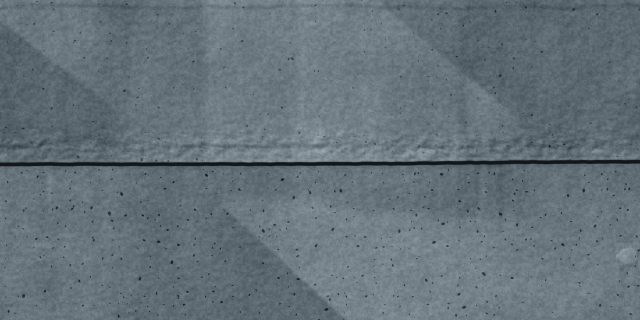
Give the GLSL for this texture, as a Shadertoy shader.

```glsl
const vec3 TINT_OFFSET = vec3(-0.050, 0.0, 0.030);
const vec3 GAP_COLOR = vec3(0.075, 0.09, 0.10);
const float GAP_HALF = 0.0058;      // half thickness of the joint
const float SHADE_EDGE = 0.007;     // softness of the cast shadows
const float GRAIN = 0.055;
const float MOTTLE = 0.075;
const float STREAK = 0.045;
const float RELIEF = 0.16;
const float PORE_DEPTH = 0.27;

float hash(vec2 p) {
    vec3 q = fract(vec3(p.xyx) * 0.1031);
    q += dot(q, q.yzx + 33.33);
    return fract((q.x + q.y) * q.z);
}

float noise(vec2 p) {
    vec2 i = floor(p), f = fract(p);
    f = f * f * (3.0 - 2.0 * f);
    return mix(mix(hash(i), hash(i + vec2(1, 0)), f.x),
               mix(hash(i + vec2(0, 1)), hash(i + vec2(1, 1)), f.x), f.y);
}

float fbm(vec2 p) {
    float sum = 0.0, amp = 0.5;
    for (int i = 0; i < 5; i++) {
        sum += amp * noise(p);
        p = mat2(1.6, 1.2, -1.2, 1.6) * p + 7.3;
        amp *= 0.5;
    }
    return sum;
}

float rise(float a, float b, float x) { return smoothstep(a, b, x); }
float fall(float a, float b, float x) { return 1.0 - smoothstep(a, b, x); }
float bump(float center, float width, float x) {
    float d = (x - center) / width;
    return exp(-d * d);
}

// 1 on the upper right of the descending line a-b, 0 on the other side
float litSide(vec2 p, vec2 a, vec2 b) {
    vec2 d = normalize(b - a);
    return smoothstep(-SHADE_EDGE, SHADE_EDGE, dot(p - a, vec2(-d.y, d.x)));
}

float upperTone(vec2 p) {
    float x = p.x, y = p.y;
    // broad vertical bands
    float t = 0.465 - 0.055 * rise(0.26, 0.36, x) + 0.03 * rise(0.39, 0.42, x);
    t += 0.045 * rise(0.62, 0.66, x) + 0.035 * rise(0.91, 0.95, x);
    t -= 0.035 * rise(1.02, 1.10, x) + 0.015 * rise(1.15, 1.30, x);
    // left diagonal shadow
    float left = litSide(p, vec2(0.0, 0.935), vec2(0.339, 0.674));
    t -= 0.075 * (1.0 - left) * fall(0.28, 0.42, x);
    // right diagonal shadow and the lit wedge below it
    float right = litSide(p, vec2(1.198, 0.979), vec2(1.60, 0.648));
    t = mix(t, 0.415, right * rise(1.17, 1.22, x));
    float wedge = (1.0 - right) * fall(1.48, 1.70, x) * rise(0.50, 0.66, y);
    float farRight = 0.395 + 0.025 * bump(1.88, 0.12, x) + 0.085 * wedge;
    t = mix(t, farRight, rise(1.45, 1.462, x));
    t -= 0.03 * bump(1.445, 0.012, x) * fall(0.93, 0.98, y);
    // pale uneven ledge above the joint
    float wave = y + 0.025 * (fbm(vec2(x * 9.0, 3.0)) - 0.5);
    float patches = rise(0.45, 0.65, fbm(vec2(x * 7.0, y * 22.0)));
    t += 0.06 * patches * bump(0.58, 0.025, wave) * bump(0.75, 0.45, x);
    t += 0.035 * bump(0.515, 0.022, wave) - 0.03 * bump(0.545, 0.007, wave);
    // shallow groove along the top
    return t - 0.045 * bump(0.979, 0.006, wave) + 0.015 * rise(0.982, 0.992, y);
}

float lowerTone(vec2 p) {
    float x = p.x, y = p.y;
    float t = 0.45 - 0.03 * rise(0.30, 0.42, x) + 0.035 * rise(0.68, 1.0, x);
    float ray = litSide(p, vec2(0.703, 0.349), vec2(1.08, 0.0));
    float top = y + 0.10 * max(x - 0.85, 0.0) - 0.03 * noise(vec2(x * 8.0, 1.0));
    float beam = ray * fall(0.335, 0.38, top) * rise(0.66, 0.74, x);
    t += 0.055 * beam * (1.0 - 0.55 * rise(1.2, 1.8, x));
    t -= 0.055 * (1.0 - ray) * rise(0.62, 1.0, x);
    // stains running down and pale drips
    float drip = noise(vec2(x * 55.0, y * 2.0));
    t -= 0.07 * drip * bump(1.49, 0.13, x) * rise(0.18, 0.42, y);
    t -= 0.02 * rise(1.3, 1.6, x) * rise(0.25, 0.45, y);
    t += 0.06 * bump(0.157, 0.010, x) * bump(0.42, 0.05, y);
    return t + 0.03 * bump(0.34, 0.015, x) * bump(0.32, 0.08, y);
}

// Scattered oval holes, one candidate per cell
float pores(vec2 p, float cells, float density, float radius) {
    vec2 id = floor(p * cells);
    vec2 center = 0.2 + 0.6 * vec2(hash(id + 11.7), hash(id + 47.1));
    vec2 d = (fract(p * cells) - center) / cells;
    float angle = 6.283 * hash(id + 83.9);
    d = mat2(cos(angle), sin(angle), -sin(angle), cos(angle)) * d;
    float size = radius * mix(0.35, 1.0, pow(hash(id + 5.3), 2.0));
    float aa = 0.7 / iResolution.y;
    float hole = fall(-aa, aa + 0.001, length(d * vec2(1.0, 1.5)) - size);
    return hole * step(hash(id + 29.0), density);
}

// Raised flake: bright toward the upper left, dark toward the lower right
float flake(vec2 p, vec2 center, vec2 size) {
    vec2 d = (p - center) / size;
    float edge = length(d) + 0.5 * (noise(p * 70.0) - 0.5);
    return fall(0.75, 1.0, edge) * (0.065 + 0.07 * dot(d, vec2(-0.6, 0.8)))
         - 0.06 * bump(1.1, 0.18, edge) * rise(0.0, 0.8, d.x - d.y);
}

void mainImage(out vec4 fragColor, in vec2 fragCoord) {
    vec2 p = fragCoord / iResolution.y;
    p.x *= 2.0 * iResolution.y / iResolution.x;
    float jointY = 0.487 + 0.007 * rise(0.9, 1.9, p.x);
    float above = step(jointY, p.y);
    float tone = above > 0.5 ? upperTone(p) : lowerTone(p);

    // surface variation
    tone += MOTTLE * (fbm(p * vec2(7.0, 9.0) + above * 31.0) - 0.48);
    tone += STREAK * (fbm(vec2(p.x * 30.0, p.y * 3.0 + above * 17.0)) - 0.48);
    vec2 q = p * vec2(42.0, 65.0);
    float rough = 0.45 + 1.2 * above * bump(0.54, 0.045, p.y);
    tone += RELIEF * rough * (fbm(q) - fbm(q + vec2(-0.35, 0.5)));
    tone += GRAIN * (noise(p * 230.0) + noise(p * 110.0) - 1.0);
    tone += flake(p, vec2(1.325, 0.518), vec2(0.045, 0.018));
    tone += flake(p, vec2(1.958, 0.198), vec2(0.030, 0.033));

    // pores, larger and denser in the lower slab
    float holes = max(pores(p, 19.0, mix(0.40, 0.08, above), 0.0058),
                      pores(p + 3.7, 34.0, mix(0.30, 0.16, above), 0.0035));
    tone -= PORE_DEPTH * holes * mix(1.0, 0.75, above);

    // joint with a pale upper lip
    float d = p.y - jointY + 0.002 * (noise(vec2(p.x * 45.0, 2.0)) - 0.5);
    tone += 0.04 * bump(0.012, 0.004, d) - 0.03 * bump(-0.010, 0.006, d);
    float aa = 0.8 / iResolution.y;
    float gap = fall(-aa, aa, abs(d) - GAP_HALF);
    vec3 color = mix(vec3(tone) + TINT_OFFSET, GAP_COLOR, gap);
    fragColor = vec4(clamp(color, 0.0, 1.0), 1.0);
}
```
